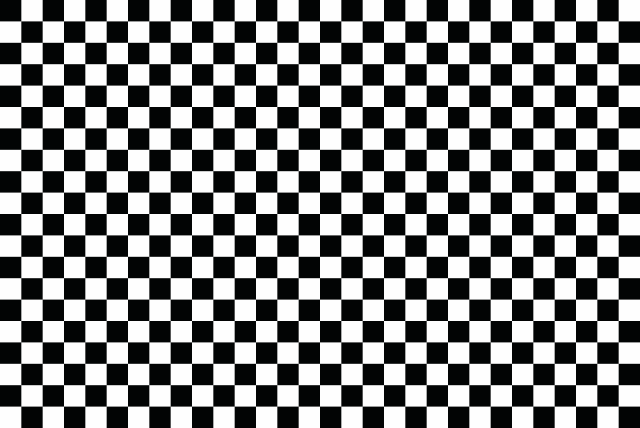
Write a WebGL 2 fragment shader that draws this pattern.

```glsl
#version 300 es
precision highp float;
// Black and white checkerboard of 30 by 20 cells that tiles seamlessly.

uniform vec2 u_resolution;
out vec4 fragColor;

const vec2  CELLS       = vec2(30.0, 20.0);  // even counts, so opposite edges join
const vec3  WHITE       = vec3(0.995);
const vec3  BLACK       = vec3(0.008, 0.016, 0.016);
const float EDGE_PIXELS = 1.0;               // width of the smoothed edge

// Signed distance to the nearest cell boundary on each axis, alternating in sign.
vec2 stripeDistance(vec2 p) {
    return abs(mod(p - 0.5, 2.0) - 1.0) - 0.5;
}

// Smoothed checker: 1 on light cells, 0 on dark ones.
float checker(vec2 p, vec2 edgeWidth) {
    vec2 stripes = clamp(2.0 * stripeDistance(p) / edgeWidth, -1.0, 1.0);
    return 0.5 + 0.5 * stripes.x * stripes.y;
}

void main() {
    vec2 cellPos = gl_FragCoord.xy / u_resolution * CELLS;
    vec2 edgeWidth = EDGE_PIXELS * CELLS / u_resolution;

    fragColor = vec4(mix(BLACK, WHITE, checker(cellPos, edgeWidth)), 1.0);
}
```
